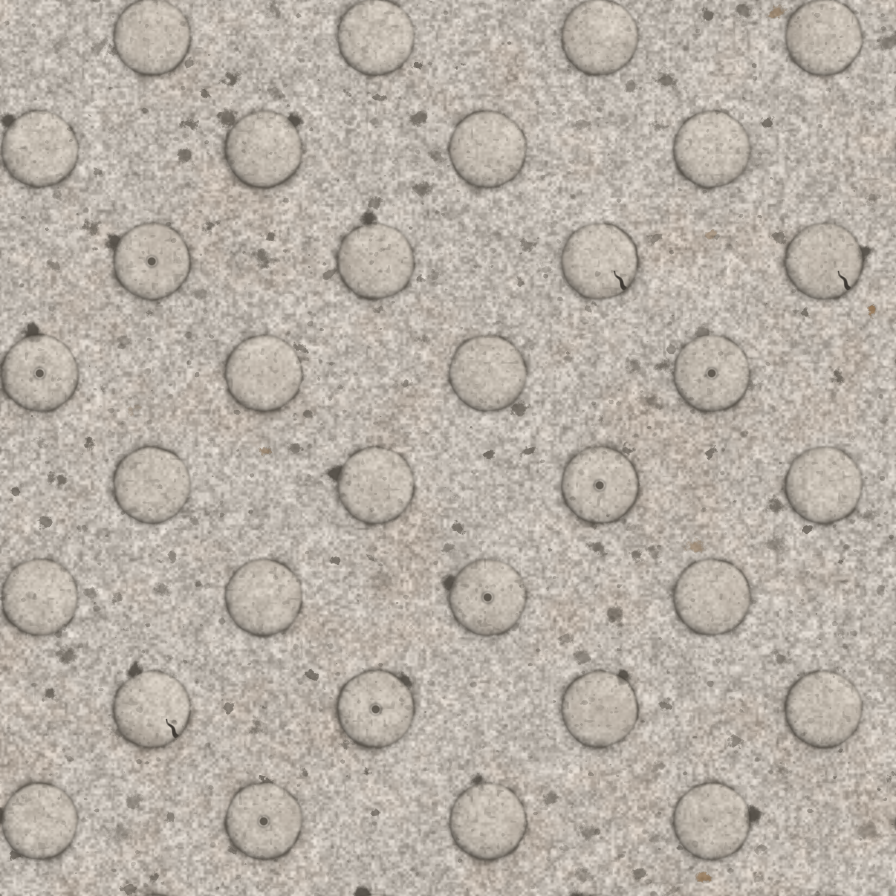
This texture is drawn by a Shadertoy shader. Its source:

```glsl
// Weathered concrete paving with staggered rows of round domes, pits and grime.

const vec2  GRID        = vec2(4.0, 8.0);        // domes across, rows down
const vec2  ORIGIN      = vec2(0.0443, 0.0833);  // centre of the lowest left dome
const float DOME_RADIUS = 0.0425;
const float PIT_GRID    = 25.0;
const float SPECK_GRID  = 72.0;
const vec2  LIGHT_DIR   = vec2(0.66, 0.75);
const vec3  CONCRETE    = vec3(0.755, 0.728, 0.695);
const vec3  WARM_STAIN  = vec3(0.700, 0.655, 0.610);
const vec3  DOME_COLOR  = vec3(0.775, 0.742, 0.698);
const vec3  GRIME       = vec3(0.345, 0.320, 0.285);
const vec3  RUST        = vec3(0.560, 0.400, 0.230);

float hash(vec2 p) {
    vec3 q = fract(p.xyx * 0.1031);
    q += dot(q, q.yzx + 33.33);
    return fract((q.x + q.y) * q.z);
}

vec2 hash2(vec2 p) { return vec2(hash(p + 17.3), hash(p + 61.7)); }

float noise(vec2 p) {
    vec2 i = floor(p), f = fract(p);
    f = f * f * (3.0 - 2.0 * f);
    return mix(mix(hash(i), hash(i + vec2(1, 0)), f.x),
               mix(hash(i + vec2(0, 1)), hash(i + vec2(1, 1)), f.x), f.y);
}

// Layered noise, turned at each octave; centred on zero.
float fbm(vec2 p) {
    float sum = 0.0, amp = 0.5;
    for (int i = 0; i < 4; i++) {
        sum += amp * (noise(p) - 0.5);
        p = mat2(1.6, 1.2, -1.2, 1.6) * p + 7.1;
        amp *= 0.55;
    }
    return sum;
}

// Scattered ragged pits: x = darkness, y = rust.
vec2 pits(vec2 uv, float grid, float density) {
    vec2 p = uv * grid, home = floor(p), result = vec2(0);
    float ragged = 0.55 * fbm(uv * 110.0);
    for (int y = -1; y <= 1; y++)
    for (int x = -1; x <= 1; x++) {
        vec2 id = home + vec2(x, y), rnd = hash2(id + grid);
        float present = step(hash(id * 1.7 + 5.0), density);
        float radius = mix(0.10, 0.25, rnd.x * rnd.x);
        vec2 d = p - id - 0.15 - 0.7 * rnd.yx;
        float spot = 1.0 - smoothstep(radius * 0.35, radius * 1.35, length(d * vec2(0.9, 1.1)) + ragged);
        spot *= present * mix(0.4, 0.95, hash(id + 3.0));
        result = max(result, spot * vec2(1.0, step(0.96, hash(id + 9.0))));
    }
    return result;
}

// Tapered crack in dome units, widening toward the rim.
float crack(vec2 n, float aa) {
    vec2 a = vec2(0.39, -0.27), b = vec2(0.66, -0.70) - a;
    float t = clamp(dot(n - a, b) / dot(b, b), 0.0, 1.0);
    float d = length(n - a - b * t + vec2(0.03 * sin(t * 9.0), 0.0));
    return 1.0 - smoothstep(-aa, aa, d - mix(0.015, 0.065, t));
}

void mainImage(out vec4 fragColor, in vec2 fragCoord) {
    vec2 uv = fragCoord / iResolution.y;
    float px = 1.0 / iResolution.y, aa = px / DOME_RADIUS;

    // Nearest dome in the staggered lattice
    float row = floor((uv.y - ORIGIN.y) * GRID.y + 0.5);
    float stagger = 0.5 * mod(row, 2.0);
    float col = floor((uv.x - ORIGIN.x) * GRID.x - stagger + 0.5);
    vec2 d = uv - ORIGIN - vec2(col + stagger, row) / GRID;
    vec2 id = vec2(col, row), n = d / DOME_RADIUS;
    float sd = length(d) - DOME_RADIUS + 0.003 * fbm(uv * 60.0);
    float dome = 1.0 - smoothstep(-px, px, sd);

    // Surface noise
    float mottle = fbm(uv * 11.0), patches = fbm(uv * 38.0 + 4.0);
    float grain = 0.17 * (noise(uv * 310.0) - 0.5) + 0.15 * (noise(uv.yx * 165.0 + 9.0) - 0.5);
    float pores = smoothstep(0.74, 0.95, noise(uv * 205.0 + 31.0));

    // Ground with pits and specks
    vec3 ground = mix(CONCRETE, WARM_STAIN, smoothstep(-0.05, 0.40, mottle + 0.5 * patches));
    ground += 0.13 * patches + 0.07 * mottle + 1.1 * grain;
    ground += 0.025 * exp(-abs(sd - 0.010) / 0.008);
    vec2 pit = pits(uv, PIT_GRID, 0.27);
    vec2 speck = pits(uv + 0.37, SPECK_GRID, 0.16);
    ground = mix(ground, mix(GRIME, RUST, pit.y), 0.78 * pit.x);
    ground = mix(ground, GRIME, 0.5 * speck.x + 0.20 * pores);

    // Grime gathered around each dome
    float outside = max(sd, 0.0);
    float dirt = smoothstep(-0.12, 0.28, fbm(uv * 75.0 + 12.0) + 0.4 * mottle);
    ground = mix(ground, GRIME, 0.65 * dirt * exp(-outside / 0.0055));
    ground *= 1.0 - 0.20 * exp(-outside / 0.004) * (0.6 - 0.4 * dot(n, LIGHT_DIR));

    // Dome shading: flat crown, dark shoulder away from the light
    float facing = dot(n, LIGHT_DIR), edge = min(length(n), 1.0);
    vec3 cap = DOME_COLOR * (1.0 + 0.07 * facing * edge);
    cap *= 1.0 - pow(edge, 7.0) * (0.23 - 0.18 * facing);
    cap += 0.65 * grain + 0.09 * patches;
    cap = mix(cap, WARM_STAIN, 0.35 * smoothstep(0.0, 0.3, fbm(uv * 24.0 + 8.0)));
    cap = mix(cap, GRIME, 0.22 * pores + 0.35 * speck.x);

    // Drilled centres run along diagonals; some neighbours are cracked
    float diagonal = col - floor(row * 0.5);
    bool drilled = (diagonal == 1.0 && row < 4.5) || (diagonal == -2.0 && row < 5.5);
    bool cracked = !drilled && mod(row, 4.0) == 1.0 && (diagonal == 0.0 || diagonal == 1.0);
    float hole = 1.0 - smoothstep(0.08, 0.08 + 2.0 * aa, length(n));
    float lip = exp(-pow((length(n) - 0.15) / 0.04, 2.0));
    if (drilled) cap = mix(cap * (1.0 - 0.18 * lip), GRIME, 0.9 * hole);
    if (cracked) cap = mix(cap, GRIME * 0.7, crack(n, aa));

    // Rim line and an occasional dark blot, mostly near the top
    vec3 color = mix(ground, cap, dome);
    color = mix(color, GRIME, (0.30 + 0.30 * dirt) * exp(-pow(sd / 0.0021, 2.0)));
    float angle = 1.57 + 3.2 * (hash(id + 40.0) - 0.5);
    vec2 blotAt = DOME_RADIUS * 1.10 * vec2(cos(angle), sin(angle));
    float blot = length(d - blotAt) + 0.016 * fbm(uv * 85.0);
    blot = (1.0 - smoothstep(0.004, 0.012, blot)) * step(hash(id + 80.0), 0.5);
    color = mix(color, GRIME * 0.85, blot * mix(0.85, 0.45, dome));

    fragColor = vec4(clamp(color, 0.0, 1.0), 1.0);
}
```
